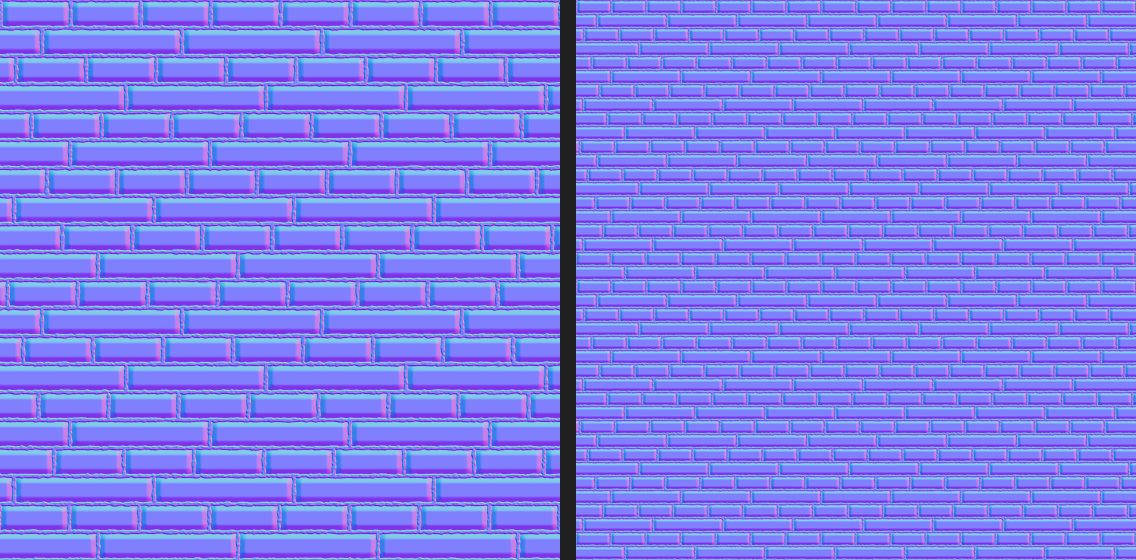
Left: one tile. Right: repeated 2 by 2.
Write a Shadertoy shader that draws this texture map.

```glsl
// Tangent-space normal map of a brick wall: rows of short and long bricks alternate,
// each brick has a bevelled rim, and a ragged raised mortar bead fills the joints.
// Bevels are analytic; the mortar normal is the finite-difference slope of a height.
#define ROWS 20.0           // even, so that short and long rows alternate across the seam
#define SHORT_COUNT 8.0     // bricks across a short row
#define LONG_COUNT 4.0      // bricks across a long row
#define SHORT_SHIFT 0.22    // slide between short rows, in bricks
#define LONG_SHIFT -0.4     // slide between long rows, in bricks
#define JOINT 0.0078        // mortar width
#define BEVEL 0.0112        // rim width including its soft inner end
#define BEVEL_SLOPE 0.74
#define MORTAR_HEIGHT 0.0032
#define RAGGED 0.0030       // wander of the mortar border
#define GRAIN 0.0010        // roughness of the mortar surface
#define NOISE_CELLS 128.0   // whole number of noise cells across the tile

float hash(ivec2 cell) {
    uint n = uint(cell.x) * 1597u + uint(cell.y) * 51749u;
    n = (n ^ (n >> 15)) * 73939u;
    n = (n ^ (n >> 13)) * 40503u;
    n ^= n >> 16;
    return float(n & 65535u) / 65535.0;
}

// Value noise in 0..1 that wraps over the unit tile.
float wrappedNoise(vec2 uv, float cells) {
    vec2 p = uv * cells;
    vec2 base = floor(p);
    vec2 f = p - base;
    f = f * f * (3.0 - 2.0 * f);
    ivec2 a = ivec2(mod(base, cells));
    ivec2 b = ivec2(mod(base + 1.0, cells));
    return mix(mix(hash(a), hash(ivec2(b.x, a.y)), f.x),
               mix(hash(ivec2(a.x, b.y)), hash(b), f.x), f.y);
}

// Position relative to the brick centre, and the brick half size.
void locateBrick(vec2 uv, out vec2 local, out vec2 halfSize) {
    float depth = (1.0 - uv.y) * ROWS;
    float row = mod(floor(depth), ROWS);
    float pair = floor(row * 0.5);
    bool isLong = mod(row, 2.0) > 0.5;
    float count = isLong ? LONG_COUNT : SHORT_COUNT;
    float shift = isLong ? 0.3 + pair * LONG_SHIFT : 0.01 + pair * SHORT_SHIFT;
    local.x = (fract(uv.x * count - shift) - 0.5) / count;
    local.y = (0.5 - fract(depth)) / ROWS;
    halfSize = 0.5 * (vec2(1.0 / count, 1.0 / ROWS) - JOINT);
}

// Share of mortar at a point: 0 on brick, 1 inside the ragged joint.
float mortarMask(vec2 uv) {
    vec2 local, halfSize;
    locateBrick(uv, local, halfSize);
    vec2 q = abs(local) - halfSize;
    float wander = wrappedNoise(uv, NOISE_CELLS) * 0.65
                 + wrappedNoise(uv, NOISE_CELLS * 2.0) * 0.35 - 0.5;
    float edge = max(q.x, q.y) + wander * RAGGED;
    return smoothstep(0.0, JOINT * 0.27, edge);
}

float mortarHeight(vec2 uv) {
    float grain = wrappedNoise(uv, NOISE_CELLS * 2.0) - 0.5;
    return mortarMask(uv) * (MORTAR_HEIGHT + GRAIN * grain);
}

// Outward tilt of the rim around a flat, round-cornered brick face.
vec2 bevelTilt(vec2 uv) {
    vec2 local, halfSize;
    locateBrick(uv, local, halfSize);
    vec2 beyond = max(abs(local) - halfSize + BEVEL, 0.0);
    float reach = length(beyond);
    vec2 outward = sign(local) * beyond / max(reach, 0.00001);
    return outward * BEVEL_SLOPE * smoothstep(0.0, BEVEL * 0.55, reach);
}

vec3 wallNormal(vec2 uv) {
    vec2 e = vec2(0.0007, 0.0);
    vec2 rise = vec2(mortarHeight(uv + e.xy) - mortarHeight(uv - e.xy),
                     mortarHeight(uv + e.yx) - mortarHeight(uv - e.yx)) / (2.0 * e.x);
    vec2 tilt = bevelTilt(uv) * (1.0 - mortarMask(uv)) - rise;
    return normalize(vec3(tilt, 1.0));
}

void mainImage(out vec4 fragColor, in vec2 fragCoord) {
    // Four samples per pixel smooth the thin mortar edges.
    vec3 normal = vec3(0.0);
    for (int i = 0; i < 4; i++) {
        vec2 offset = vec2(i & 1, i >> 1) * 0.5 - 0.25;
        normal += wallNormal((fragCoord + offset) / iResolution.xy);
    }
    fragColor = vec4(normal * 0.125 + 0.5, 1.0);
}
```
